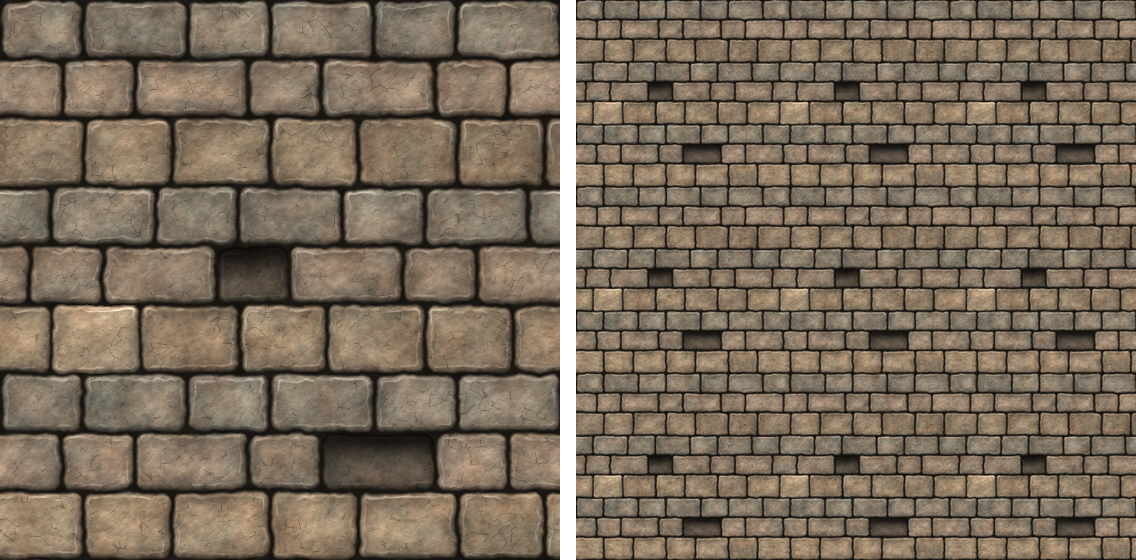
Left, the tile; right, the same tile 3 across and 3 down.
Give the GLSL for this texture, as a Shadertoy shader.

```glsl
// Weathered stone block wall: nine courses of six blocks, two sunken and one raised.
#define GROUPS 3.0      // repeats across and down; each holds three courses
#define SHIFT 0.172     // sideways offset of the middle group
#define JOINT 0.008     // half width of the joints
#define CORNER 0.045    // corner radius of the blocks
#define BEVEL 0.030     // width of the rounded edge
#define WOBBLE 0.030    // unevenness of the outlines
#define ROUGHNESS 0.013 // height of the stone grain
#define STAINING 0.62   // contrast of the mottling
#define SUNKEN_A vec2(2.0, 4.0)
#define SUNKEN_B vec2(3.0, 1.0)
#define RAISED vec2(0.0, 3.0)

struct Block { float dist; vec2 local; vec2 id; float course; };

float hash(vec2 p) {
    vec3 a = fract(p.xyx * 0.1031);
    a += dot(a, a.yzx + 33.33);
    return fract((a.x + a.y) * a.z);
}

vec2 wrapCell(vec2 cell, float period) { return floor(mod(cell + 0.5, period)); }

// Value noise that wraps over the canvas
float valueNoise(vec2 uv, float period) {
    vec2 p = uv * period, i = floor(p), f = p - i;
    f = f * f * (3.0 - 2.0 * f);
    float a = hash(wrapCell(i, period));
    float b = hash(wrapCell(i + vec2(1, 0), period));
    float c = hash(wrapCell(i + vec2(0, 1), period));
    float d = hash(wrapCell(i + vec2(1, 1), period));
    return mix(mix(a, b, f.x), mix(c, d, f.x), f.y);
}

float fbm(vec2 uv, float period, int octaves) {
    float sum = 0.0, total = 0.0, weight = 1.0;
    for (int i = 0; i < octaves; i++) {
        sum += weight * valueNoise(uv, period);
        total += weight;
        weight *= 0.6;
        period *= 2.0;
    }
    return sum / total;
}

// Wrapping cellular noise: gap between the two nearest points, zero on cell borders
float cellBorder(vec2 uv, float period) {
    vec2 p = uv * period, base = floor(p);
    float first = 9.0, second = 9.0;
    for (int y = -1; y <= 1; y++)
    for (int x = -1; x <= 1; x++) {
        vec2 cell = base + vec2(x, y), key = wrapCell(cell, period);
        float d = length(cell + vec2(hash(key), hash(key + 71.0)) - p);
        second = min(second, max(first, d));
        first = min(first, d);
    }
    return second - first;
}

bool same(vec2 a, vec2 b) { return all(lessThan(abs(a - b), vec2(0.5))); }

// Finds the block at a point; each course alternates a narrow and a wide block
Block findBlock(vec2 uv) {
    vec2 q = uv * GROUPS;
    q += WOBBLE * (vec2(fbm(uv, 30.0, 3), fbm(uv + 0.37, 30.0, 3)) - 0.5);
    float group = floor(mod(floor(q.y) + 0.5, GROUPS)), v = fract(q.y);
    float course = step(0.371, v) + step(0.684, v);
    vec2 span = vec2(0.0, 0.371), narrow = vec2(0.451, 0.469);
    if (course > 1.5) { span = vec2(0.684, 1.0); narrow = vec2(0.004, 0.441); }
    else if (course > 0.5) { span = vec2(0.371, 0.684); narrow = vec2(0.332, 0.391); }

    float x = q.x - narrow.x + (group == 1.0 ? SHIFT : 0.0);
    float u = fract(x), wide = step(narrow.y, u);
    vec2 size = vec2(mix(narrow.y, 1.0 - narrow.y, wide), span.y - span.x);
    vec2 corner = vec2(u - wide * narrow.y, v - span.x);
    vec2 id = vec2(2.0 * floor(mod(floor(x) + 0.5, GROUPS)) + wide, 3.0 * group + course);

    float inset = same(id, RAISED) ? 0.2 * JOINT : JOINT;
    vec2 e = abs(corner - 0.5 * size) - 0.5 * size + inset + CORNER;
    float dist = length(max(e, 0.0)) + min(max(e.x, e.y), 0.0) - CORNER;
    return Block(dist, corner / size, id, course);
}

float height(vec2 uv) {
    return 0.012 * smoothstep(0.0, BEVEL, -findBlock(uv).dist) + ROUGHNESS * fbm(uv, 40.0, 4);
}

void mainImage(out vec4 fragColor, in vec2 fragCoord) {
    vec2 uv = fragCoord / iResolution.xy;
    Block block = findBlock(uv);
    float depth = -block.dist, pixel = GROUPS / iResolution.y;

    // Stone colour: tint per course, tone per block, stains, grain and hue drift
    vec3 stone = block.course > 1.5 ? vec3(0.545, 0.497, 0.430)
               : block.course > 0.5 ? vec3(0.570, 0.500, 0.425) : vec3(0.590, 0.510, 0.415);
    float stain = fbm(uv, 18.0, 5) - 0.5, hue = fbm(uv + 0.21, 20.0, 3) - 0.5;
    float grain = fbm(uv + 0.43, 96.0, 3) - 0.5;
    stone *= 0.97 + 0.06 * hash(block.id + 5.0) + STAINING * stain + 0.26 * grain;
    stone += hue * vec3(0.06, -0.02, -0.05);

    // Light from above, darkened edges, short broken scratches
    float stepSize = 0.001, h = height(uv);
    vec2 slope = vec2(height(uv + vec2(stepSize, 0)) - h, height(uv + vec2(0, stepSize)) - h);
    slope /= stepSize * GROUPS;
    stone *= clamp(1.0 + dot(slope, vec2(0.16, -0.40)), 0.6, 1.45);
    stone *= mix(0.80, 1.03, smoothstep(0.0, 0.11, depth));
    vec2 bend = 0.03 * vec2(stain, hue);
    float scratch = 1.0 - smoothstep(0.0, 0.10, cellBorder(uv + bend, 44.0));
    scratch *= smoothstep(0.52, 0.68, fbm(uv + 0.6, 56.0, 2));
    stone *= 1.0 - 0.24 * scratch;

    // Broken pale ridge just inside the outline, strongest along the top
    float ridgeDepth = 0.010 + 0.036 * fbm(uv + 0.13, 34.0, 3);
    float ridge = 1.0 - smoothstep(0.0, 0.005 + pixel, abs(depth - ridgeDepth));
    ridge *= smoothstep(0.40, 0.66, fbm(uv + 0.71, 32.0, 2));
    stone += ridge * mix(0.11, 0.18, smoothstep(0.5, 0.95, block.local.y));

    // Sunken blocks lie in shadow, the raised one catches light
    if (same(block.id, SUNKEN_A) || same(block.id, SUNKEN_B))
        stone *= mix(0.66, 0.16, smoothstep(0.25, 0.98, block.local.y));
    if (same(block.id, RAISED)) stone *= 1.06 + 0.24 * smoothstep(0.6, 1.0, block.local.y);

    // Dark joints with a tight contact shadow
    stone *= mix(0.50, 1.0, smoothstep(0.0, 0.017, depth));
    vec3 joint = vec3(0.095, 0.082, 0.066) * (0.7 + 0.6 * fbm(uv, 64.0, 2));
    fragColor = vec4(mix(joint, stone, smoothstep(-pixel, pixel, depth)), 1.0);
}
```
